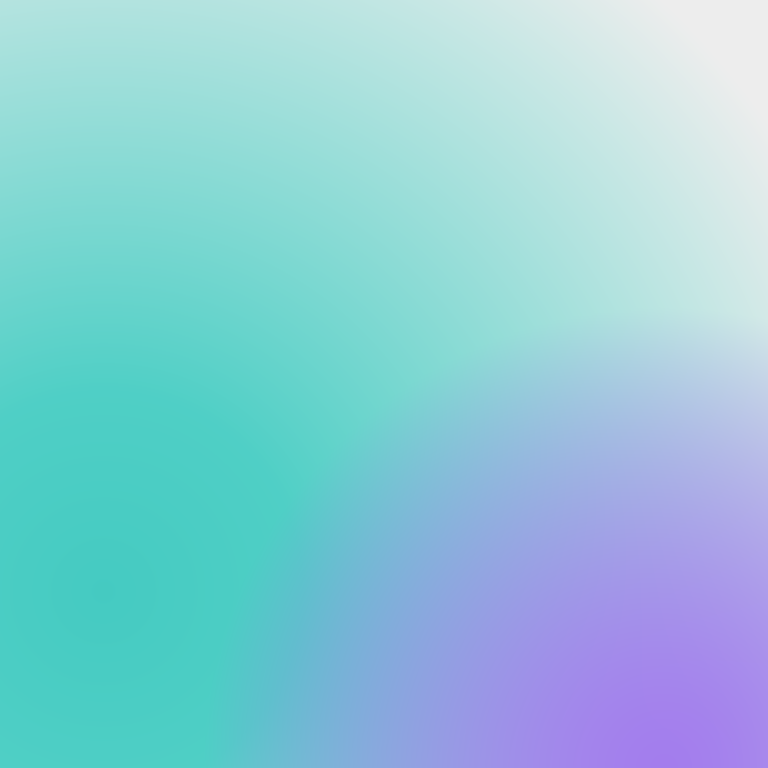
A three.js fragment shader for this background:

```glsl
#define TEAL_CENTER vec2(0.135, 0.23)
#define TEAL_CORE_RADIUS 0.26
#define MIST_RADIUS 0.89
#define PAPER_RADIUS 1.06
#define VIOLET_CENTER vec2(0.865, 0.0)
#define VIOLET_RADIUS 0.60
#define VIOLET_FALLOFF 1.5

varying vec2 vUv;

const vec3 DEEP_TEAL = vec3(0.270, 0.793, 0.758);
const vec3 TEAL = vec3(0.310, 0.812, 0.775);
const vec3 MIST = vec3(0.790, 0.908, 0.898);
const vec3 PAPER = vec3(0.930, 0.930, 0.930);
const vec3 VIOLET = vec3(0.640, 0.490, 0.930);

// Position of x between a and b, clamped to 0..1
float ramp(float a, float b, float x) {
  return clamp((x - a) / (b - a), 0.0, 1.0);
}

// Radial blend from the teal core through mist to paper
vec3 tealField(vec2 p) {
  float r = distance(p, TEAL_CENTER);
  vec3 color = mix(DEEP_TEAL, TEAL, ramp(0.0, TEAL_CORE_RADIUS, r));
  color = mix(color, MIST, ramp(TEAL_CORE_RADIUS, MIST_RADIUS, r));
  return mix(color, PAPER, ramp(MIST_RADIUS, PAPER_RADIUS, r));
}

// Coverage of the violet glow, fading to zero at its rim
float violetGlow(vec2 p) {
  float r = ramp(0.0, VIOLET_RADIUS, distance(p, VIOLET_CENTER));
  return 1.0 - pow(r, VIOLET_FALLOFF);
}

void main() {
  vec3 color = mix(tealField(vUv), VIOLET, violetGlow(vUv));
  gl_FragColor = vec4(color, 1.0);
}
```
